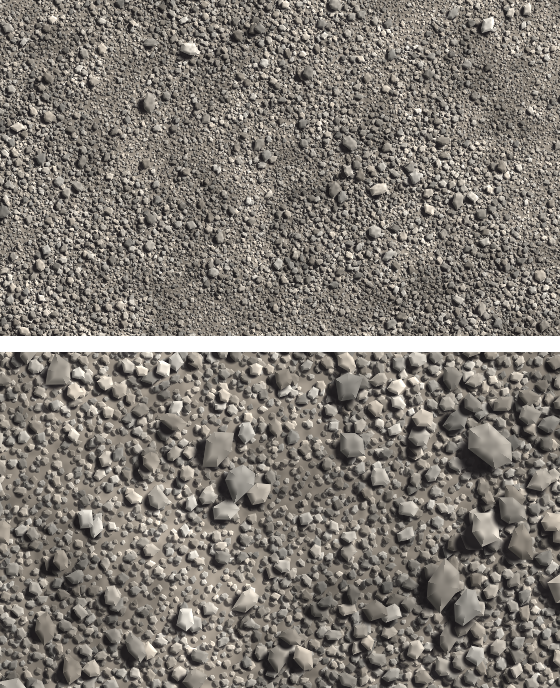
Top, the full canvas; bottom, a detail of the centre.
Write a WebGL 2 fragment shader that draws this texture.

```glsl
#version 300 es
precision highp float;
// Sunlit crushed gravel over coarse sand, with drifting patches of larger stones.
// Jittered cells hold faceted convex stones, painted from fine to coarse on turned
// grids; every stone first casts a soft shadow on whatever lies beneath it.

uniform vec2 u_resolution;
out vec4 fragColor;

const float TAU = 6.2831853;
const int LAYERS = 6;
const int FACETS = 6;
const float FINEST_CELLS = 125.0;   // cells per canvas height in the first layer
const float LAYER_RATIO = 0.70;     // change of cell count from layer to layer
const float RARITY = 0.15;          // how quickly large stones become rare
const float JITTER = 0.90;
const float SHADOW_REACH = 0.60;    // shadow offset in stone radii
const float FINE_SHADOW = 0.66;     // shadow depth under the finest grains
const float DEEP_SHADOW = 0.95;     // shadow depth under larger stones
const float LIT_GAIN = 0.24;
const float SHADE_LOSS = 0.56;
const float BROAD_TONE = 0.26;      // slow changes of brightness
const vec2 LIGHT = vec2(0.77, 0.64);
const vec3 SAND = vec3(0.58, 0.545, 0.50);
const vec3 WARM_STONE = vec3(0.725, 0.685, 0.63);
const vec3 COOL_STONE = vec3(0.685, 0.67, 0.64);
const vec3 SHADOW = vec3(0.115, 0.105, 0.112);

vec3 hash3(vec2 p) {
    vec3 q = fract(vec3(p.xyx) * vec3(0.1031, 0.1030, 0.0973));
    q += dot(q, q.yxz + 33.33);
    return fract((q.xxy + q.yzz) * q.zyx);
}

float valueNoise(vec2 p) {
    vec2 i = floor(p), f = fract(p);
    f = f * f * (3.0 - 2.0 * f);
    float below = mix(hash3(i).x, hash3(i + vec2(1.0, 0.0)).x, f.x);
    float above = mix(hash3(i + vec2(0.0, 1.0)).x, hash3(i + vec2(1.0)).x, f.x);
    return mix(below, above, f.y);
}

// Share of coarse stones: sines and clumps, thinning to sand at the upper right.
float coarseness(vec2 p) {
    vec2 q = p + 0.12 * sin(p.yx * vec2(7.3, 5.9) + vec2(1.0, 2.6));
    float waves = 0.20 * sin(dot(q, vec2(5.1, 3.4)) + 0.6)
                + 0.17 * sin(dot(q, vec2(-4.3, 8.7)) + 2.1);
    float clumps = 0.9 * (valueNoise(p * 13.0 + 7.0) - 0.5);
    float corner = smoothstep(1.3, 2.0, 0.8 * p.x + 0.6 * p.y);
    return clamp(0.72 + waves + clumps - 0.40 * corner, 0.08, 1.2);
}

// Convex stone: x = polygonal distance, y = tilt of the nearest facet to the light.
vec2 facetedStone(vec2 v, vec3 rnd) {
    float spin = rnd.z * TAU;
    vec2 axis = vec2(cos(spin), sin(spin));
    v += axis * dot(v, axis) * 0.45 * rnd.x;
    vec2 best = vec2(-1.0, 0.0);
    for (int k = 0; k < FACETS; k++) {
        float n = float(k);
        float jitter = fract(rnd.x * 7.0 + n * (rnd.y + 0.37));
        float angle = (n + 0.8 * jitter) * TAU / float(FACETS) + spin;
        vec2 dir = vec2(cos(angle), sin(angle));
        float d = dot(v, dir) * (0.9 + 0.35 * fract(rnd.y * 5.0 + n * 0.618));
        if (d > best.x) best = vec2(d, dot(dir, LIGHT));
    }
    return best;
}

// Paints one layer; cells toward the light come last so their shadows overlap.
vec3 paintLayer(vec3 colour, vec2 p, float level, float mottle) {
    float cells = FINEST_CELLS * pow(LAYER_RATIO, level);
    float pixel = cells / u_resolution.y;
    float angle = 0.5 * sin(level * 2.4 + 0.9);
    mat2 turn = mat2(cos(angle), sin(angle), -sin(angle), cos(angle));
    vec2 g = turn * p * cells + 60.0 + level * 17.3;
    vec2 home = floor(g);
    float abundance = exp(-RARITY * level * level);
    float depth = mix(FINE_SHADOW, DEEP_SHADOW, min(level / 2.0, 1.0));
    for (int y = -1; y <= 1; y++) {
        for (int x = -1; x <= 1; x++) {
            vec2 cell = home + vec2(float(x), float(y));
            vec3 rnd = hash3(cell + level * 61.0);
            vec3 look = hash3(cell + level * 43.0 + 211.0);
            vec2 centre = cell + 0.5 + JITTER * (rnd.xy - 0.5);
            vec2 v = (g - centre) * turn;
            float coarse = coarseness(p - v / cells);
            float density = abundance * (level < 0.5 ? 0.9 : coarse);
            if (rnd.z > density) continue;

            // Soft shadow
            float radius = mix(0.28, 0.58, look.x);
            float away = length(v + LIGHT * radius * SHADOW_REACH) / radius;
            float shade = 1.0 - smoothstep(0.65, 1.10, away);
            colour = mix(colour, SHADOW, shade * depth);

            // Stone body: flat top with bevelled sides
            vec2 stone = facetedStone(v, look);
            float cover = clamp((radius - stone.x) / pixel + 0.5, 0.0, 1.0);
            float bevel = smoothstep(0.35, 0.85, stone.x / radius);
            float light = stone.y * (stone.y > 0.0 ? LIT_GAIN : SHADE_LOSS);
            vec3 body = mix(WARM_STONE, COOL_STONE, look.z);
            body *= (0.70 + 0.46 * look.y) * (1.0 + light * bevel) * mottle;
            colour = mix(colour, body, cover);
        }
    }
    return colour;
}

void main() {
    vec2 p = gl_FragCoord.xy / u_resolution.y;
    float mottle = 0.88 + 0.24 * valueNoise(p * 150.0);
    vec3 colour = SAND * mottle;
    for (int i = 0; i < LAYERS; i++) {
        colour = paintLayer(colour, p, float(i), mottle);
    }
    // Uneven ground
    float ground = valueNoise(p * 8.0) + valueNoise(p * 21.0 + 5.0) - 1.0;
    fragColor = vec4(colour * (1.0 + BROAD_TONE * ground), 1.0);
}
```
